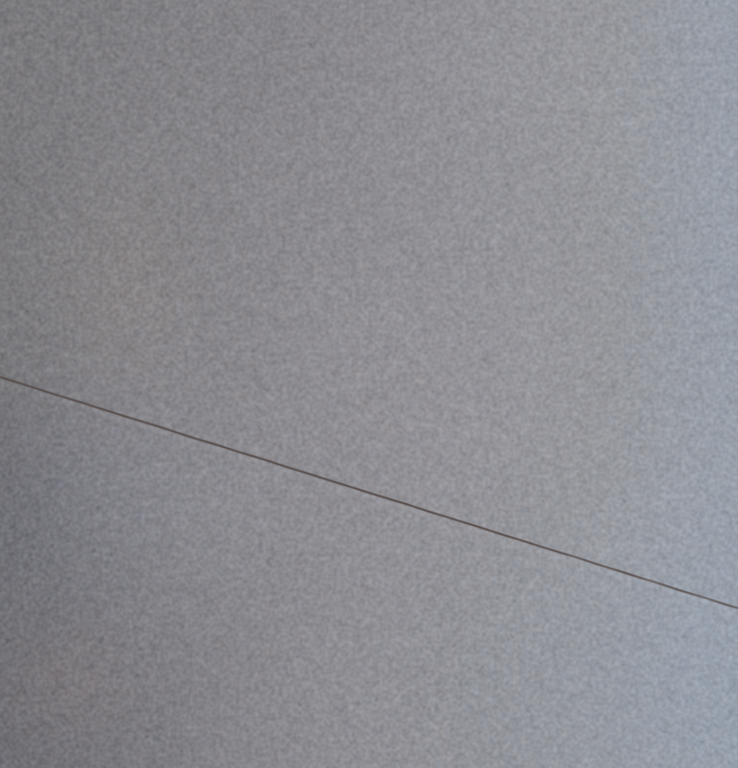
This texture is drawn by a Shadertoy shader. Its source:

```glsl
// Grey, finely grained stone surface lit from the right, crossed by a thin slanted seam.

// Base tones across the width
const vec3 TONE_LEFT = vec3(0.474, 0.471, 0.483);
const vec3 TONE_MID = vec3(0.562, 0.558, 0.577);
const vec3 TONE_RIGHT = vec3(0.600, 0.605, 0.625);
const vec3 EDGE_GLOW = vec3(-0.004, 0.018, 0.038);

// Seam: heights at the left and right edges, as fractions of the canvas
const float SEAM_LEFT = 0.509;
const float SEAM_RIGHT = 0.208;
const float SEAM_HALF_WIDTH = 0.0014;
const vec3 SEAM_COLOR = vec3(0.355, 0.315, 0.305);

// Grain and mottling
const float GRAIN_SCALE = 140.0;
const float GRAIN_STRENGTH = 0.048;
const float TINT_STRENGTH = 0.011;
const float BLOTCH_SCALE = 34.0;
const float BLOTCH_STRENGTH = 0.020;
const float MOTTLE_SCALE = 5.0;
const float MOTTLE_STRENGTH = 0.016;
const mat2 TURN = mat2(0.8, 0.6, -0.6, 0.8);

vec2 hashGradient(vec2 cell) {
    vec3 h = fract(vec3(cell.xyx) * vec3(0.1031, 0.1030, 0.0973));
    h += dot(h, h.yzx + 33.33);
    float angle = 6.28318 * fract((h.x + h.y) * h.z);
    return vec2(cos(angle), sin(angle));
}

float gradientNoise(vec2 p) {
    vec2 i = floor(p);
    vec2 f = fract(p);
    vec2 u = f * f * f * (f * (f * 6.0 - 15.0) + 10.0);
    float a = dot(hashGradient(i), f);
    float b = dot(hashGradient(i + vec2(1, 0)), f - vec2(1, 0));
    float c = dot(hashGradient(i + vec2(0, 1)), f - vec2(0, 1));
    float d = dot(hashGradient(i + vec2(1, 1)), f - vec2(1, 1));
    return mix(mix(a, b, u.x), mix(c, d, u.x), u.y);
}

float fbm(vec2 p) {
    float sum = 0.0;
    float amplitude = 0.6;
    for (int octave = 0; octave < 3; octave++) {
        sum += amplitude * gradientNoise(p);
        p = TURN * p * 2.0 + 17.0;
        amplitude *= 0.5;
    }
    return sum;
}

float softSpot(vec2 uv, vec2 center, vec2 radius) {
    vec2 d = (uv - center) / radius;
    return exp(-dot(d, d));
}

vec3 surfaceLight(vec2 uv) {
    vec3 color = mix(TONE_LEFT, TONE_MID, smoothstep(-0.2, 0.58, uv.x) * 1.14 - 0.14);
    color = mix(color, TONE_RIGHT, smoothstep(0.42, 0.95, uv.x));
    color += EDGE_GLOW * smoothstep(0.78, 1.04, uv.x);

    // Shade at the lower left and along the top, cool light at the lower right
    color -= vec3(0.046, 0.045, 0.036) * softSpot(uv, vec2(0.0, 0.0), vec2(0.27, 0.26));
    color -= vec3(0.030, 0.028, 0.022) * softSpot(uv, vec2(0.0, 0.33), vec2(0.1, 0.14));
    color -= 0.016 * softSpot(uv, vec2(0.40, 1.0), vec2(0.25, 0.25));
    color -= 0.007 * softSpot(uv, vec2(0.80, 0.64), vec2(0.12, 0.12));
    color += vec3(-0.006, 0.008, 0.020) * softSpot(uv, vec2(0.86, 0.1), vec2(0.25, 0.22));
    color += vec3(0.014, 0.016, 0.020) * softSpot(uv, vec2(0.24, 0.36), vec2(0.2, 0.12));
    color += vec3(0.008, 0.005, 0.006) * softSpot(uv, vec2(0.58, 0.50), vec2(0.16, 0.16));

    // Faint warm and cool stains
    color += vec3(0.022, 0.012, 0.004) * softSpot(uv, vec2(0.17, 0.63), vec2(0.09, 0.13));
    color += vec3(0.026, 0.014, 0.008) * softSpot(uv, vec2(0.09, 0.11), vec2(0.08, 0.07));
    color += vec3(0.0, 0.002, 0.010) * softSpot(uv, vec2(0.12, 0.36), vec2(0.14, 0.14));
    return color;
}

vec3 stoneGrain(vec2 p) {
    vec2 q = TURN * p;
    vec2 r = TURN * q;
    float fine = gradientNoise(q * GRAIN_SCALE) + gradientNoise(p * GRAIN_SCALE * 1.4 + 31.0);
    float coarse = gradientNoise(r * GRAIN_SCALE * 0.5 + 57.0);
    float warmth = gradientNoise(r * GRAIN_SCALE * 0.5 + 73.0);
    float specks = smoothstep(0.32, 0.6, gradientNoise(q * GRAIN_SCALE * 0.75 + 113.0));
    float value = GRAIN_STRENGTH * (fine + 0.6 * coarse) - 0.035 * specks;
    value += BLOTCH_STRENGTH * fbm(q * BLOTCH_SCALE) + MOTTLE_STRENGTH * fbm(q * MOTTLE_SCALE + 7.0);
    return vec3(value) + TINT_STRENGTH * warmth * vec3(1.0, 0.0, -1.0);
}

void mainImage(out vec4 fragColor, in vec2 fragCoord) {
    vec2 uv = fragCoord / iResolution.xy;
    vec2 p = fragCoord / iResolution.y;
    float aspect = iResolution.x / iResolution.y;
    float pixel = 1.0 / iResolution.y;

    vec3 color = surfaceLight(uv) + stoneGrain(p);

    // Signed distance to the seam, with a slight waver
    float slope = (SEAM_RIGHT - SEAM_LEFT) / aspect;
    float offset = uv.y - mix(SEAM_LEFT, SEAM_RIGHT, uv.x);
    float dist = offset / sqrt(1.0 + slope * slope);
    dist += 0.0008 * gradientNoise(vec2(p.x * 22.0, 3.0));

    // Pale lip below the seam, then the dark groove
    float lip = (dist + 0.005) / 0.003;
    color += 0.016 * exp(-lip * lip);
    float groove = 1.0 - smoothstep(-1.0 * pixel, 1.0 * pixel, abs(dist) - SEAM_HALF_WIDTH);
    float depth = mix(0.98, 0.78, smoothstep(0.55, 1.0, uv.x));
    depth += 0.25 * gradientNoise(vec2(p.x * 30.0, 9.0));
    color = mix(color, SEAM_COLOR, groove * clamp(depth, 0.0, 1.0));

    fragColor = vec4(clamp(color, 0.0, 1.0), 1.0);
}
```
